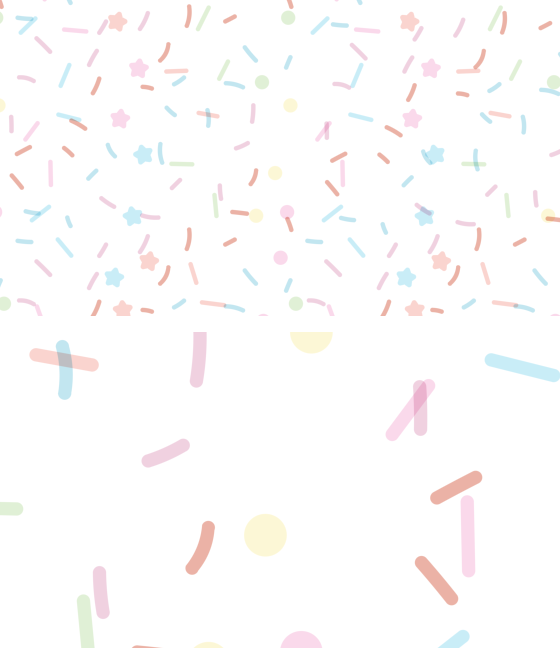
Top, the full canvas; bottom, a detail of the centre.
This pattern is drawn by a Shadertoy shader. Its source:

```glsl
// Pastel confetti on white: a wide tile of bars, dots and rounded stars,
// overlaid with shorter blocks of small bent sprinkles. A low-discrepancy
// sequence scatters the pieces; overlapping inks multiply.

const float PI = 3.14159;
const float STROKE = 0.0070;                  // half width of every stroke
const vec2 TILE = vec2(0.924, 1.04);          // period of bars, dots and stars
const vec2 BLOCK = vec2(0.917, 0.706);        // period of the sprinkles
const int TILE_PIECES = 34;
const int SPRINKLES = 36;

const vec3 PASTEL[5] = vec3[5](
    vec3(0.79, 0.93, 0.97),   // blue
    vec3(0.98, 0.83, 0.81),   // salmon
    vec3(0.98, 0.85, 0.92),   // pink
    vec3(0.88, 0.94, 0.84),   // green
    vec3(0.99, 0.97, 0.84));  // yellow

const vec3 SPRINKLE_INK[3] = vec3[3](
    vec3(0.92, 0.70, 0.65),   // coral
    vec3(0.76, 0.90, 0.94),   // blue
    vec3(0.94, 0.82, 0.88));  // mauve

float hash(float n) {
    return fract(sin(n * 12.9898 + 4.1) * 4375.85);
}

// Evenly scattered point in the unit square, with a little jitter
vec2 scatter(int i, float seed) {
    float n = float(i);
    vec2 jitter = vec2(hash(n + seed), hash(n + seed + 40.0)) - 0.5;
    return fract(seed * 0.37 + n * vec2(0.7549, 0.5698) + 0.07 * jitter);
}

vec2 rotate(vec2 p, float angle) {
    float c = cos(angle), s = sin(angle);
    return vec2(c * p.x + s * p.y, c * p.y - s * p.x);
}

// Round-capped stroke along x, bowed into a shallow parabola
float strokeDist(vec2 p, float reach, float bend) {
    float x = clamp(p.x, -reach, reach);
    return length(vec2(p.x - x, p.y - bend * x * x)) - STROKE;
}

// Five-pointed star with softened tips
float starDist(vec2 p, float tip, float notch, float soften) {
    float sector = PI / 5.0;
    float a = mod(atan(p.x, -p.y) + sector, 2.0 * sector) - sector;
    vec2 q = length(p) * vec2(cos(a), abs(sin(a))) - vec2(tip, 0.0);
    vec2 edge = notch * vec2(cos(sector), sin(sector)) - vec2(tip, 0.0);
    vec2 away = q - edge * clamp(dot(q, edge) / dot(edge, edge), 0.0, 1.0);
    float side = sign(q.x * -edge.y + q.y * edge.x);
    return length(away) * -side - soften;
}

vec3 printInk(vec3 paper, vec3 ink, float dist, float pixel) {
    float cover = 1.0 - smoothstep(-0.75 * pixel, 0.75 * pixel, dist);
    return paper * mix(vec3(1.0), ink, cover);
}

// Bars, dots and stars
vec3 printShapes(vec3 paper, vec2 p, float pixel) {
    for (int i = 0; i < TILE_PIECES; i++) {
        float n = float(i);
        vec2 q = p - TILE * scatter(i, 3.0);
        q -= TILE * round(q / TILE);
        float turn = hash(n + 17.0);
        int group = i / 4;
        int kind = i % 4;
        float dist;
        vec3 ink;
        if (kind == 1) {
            dist = length(q) - 0.0225;
            ink = PASTEL[2 + (group + 2) % 3];
        } else if (kind == 3) {
            dist = -starDist(rotate(q, 0.8 * (turn - 0.5)), 0.0245, 0.0135, 0.0);
            dist = -dist - 0.008;
            ink = PASTEL[group % 3];
        } else {
            float reach = mix(0.030, 0.038, hash(n + 5.0));
            dist = strokeDist(rotate(q, PI * turn), reach, 0.0);
            ink = PASTEL[(i / 2) % 4];
        }
        paper = printInk(paper, ink, dist, pixel);
    }
    return paper;
}

// One row of sprinkle blocks; each step across moves by the given stride
vec3 printSprinkles(vec3 paper, vec2 p, vec2 stride, float pixel) {
    for (int i = 0; i < SPRINKLES; i++) {
        float n = float(i);
        vec2 q = p - BLOCK * scatter(i, 8.0);
        q -= stride * round(q.x / stride.x);
        float reach = mix(0.014, 0.031, hash(n + 61.0));
        float bend = 14.0 * (hash(n + 73.0) - 0.5);
        float dist = strokeDist(rotate(q, PI * hash(n + 29.0)), reach, bend);
        paper = printInk(paper, SPRINKLE_INK[i % 3], dist, pixel);
    }
    return paper;
}

void mainImage(out vec4 fragColor, in vec2 fragCoord) {
    float pixel = 1.0 / iResolution.y;
    vec2 p = vec2(fragCoord.x, iResolution.y - fragCoord.y) * pixel;  // y down
    vec3 color = printShapes(vec3(1.0), p, pixel);

    // The middle row is spaced wider and drops slightly at each step
    for (int row = -1; row <= 1; row++) {
        vec2 stride = row == 0 ? vec2(0.998, 0.021) : vec2(BLOCK.x, 0.0);
        vec2 origin = vec2(0.02, 0.02 + BLOCK.y * float(row));
        color = printSprinkles(color, p - origin, stride, pixel);
    }
    fragColor = vec4(color, 1.0);
}
```
